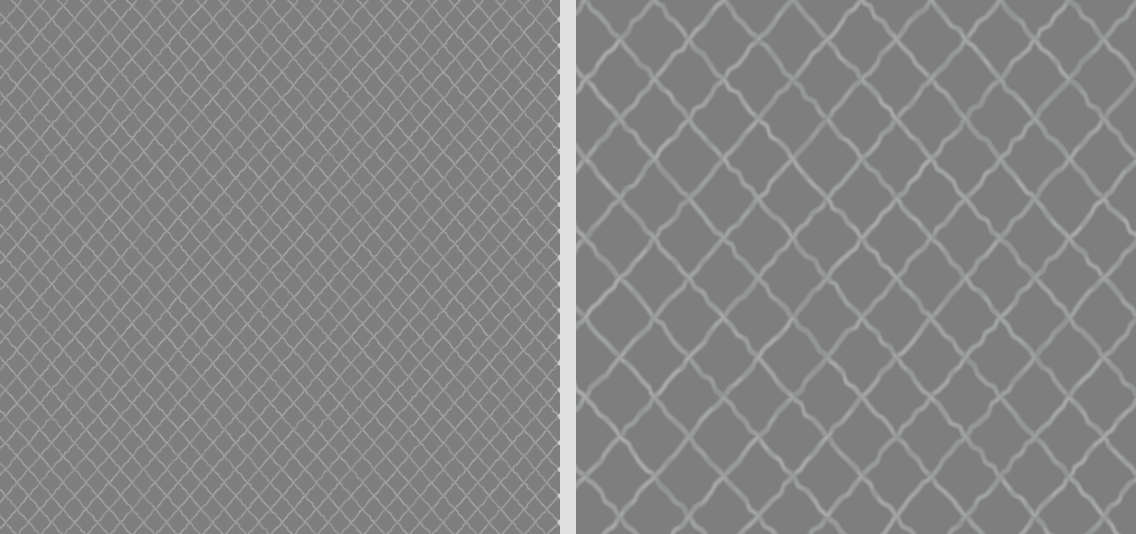
Left, the full canvas; right, a detail of the centre.
Write a WebGL 1 fragment shader that draws this pattern.

```glsl
precision highp float;

uniform vec2 u_resolution;

const vec2 REPEATS = vec2(24.3, 20.16);     // diamonds across and down
const vec2 NODE = vec2(0.5241, 0.4932);     // one crossing, as a share of the canvas
const vec2 WEAR_TILE = vec2(12.0, 10.0);    // diamonds before the wear recurs
const vec3 GROUND = vec3(0.494, 0.494, 0.494);
const vec3 HALO = vec3(0.56, 0.57, 0.57);
const vec3 CORE = vec3(0.66, 0.66, 0.66);
const vec3 GLINT = vec3(0.88);
const float HALO_HALF = 0.0020;             // half widths, in canvas heights
const float CORE_HALF = 0.0010;
const float WOBBLE = 0.0026;                // sideways wander, in canvas heights
const float BEADS = 5.0;                    // beads along one diamond side
const float FAINTEST_SIDE = 0.5;
const float FAINTEST_BEAD = 0.4;
const float GLINT_START = 0.996;            // right margin with bright crossings

float hash(vec2 p) {
  vec3 q = fract(vec3(p.xyx) * 0.1031);
  q += dot(q, q.yzx + 33.33);
  return fract((q.x + q.y) * q.z);
}

float beadNoise(float s, vec2 seed) {
  float k = floor(s);
  float f = smoothstep(0.0, 1.0, s - k);
  return mix(hash(seed + k * 7.3), hash(seed + (k + 1.0) * 7.3), f);
}

// Seed of a diamond side from its midpoint, wrapped to the wear tile
vec2 sideSeed(vec2 midpoint, float family) {
  vec2 quarter = floor(midpoint * 4.0 + 0.5);
  vec2 wrapped = floor(mod(quarter + 0.5, WEAR_TILE * 4.0));
  return wrapped + vec2(61.0, 113.0) * (family + 1.0);
}

// Halo and core coverage of one family of parallel threads
vec2 thread(float across, float along, float family, float density, float pixel) {
  float line = floor(across + 0.5);
  float side = floor(along) + 0.5;
  float t = fract(along);
  vec2 midpoint = 0.5 * mix(vec2(line + side, line - side),
                            vec2(side + line, side - line), family);
  vec2 seed = sideSeed(midpoint, family);

  // Wander fades out at the crossings so that the sides meet
  float bead = beadNoise(t * BEADS, seed);
  float wander = (beadNoise(t * BEADS, seed + 31.7) - 0.5) * WOBBLE;
  wander *= smoothstep(0.0, 0.2, t) * smoothstep(1.0, 0.8, t);
  float d = abs((across - line) / density + wander);

  float side_wear = mix(FAINTEST_SIDE, 1.0, hash(seed + 5.9));
  float bead_wear = mix(FAINTEST_BEAD, 1.0, smoothstep(0.15, 0.75, bead));
  float halo = clamp((HALO_HALF - d) / pixel + 0.5, 0.0, 1.0);
  float core = clamp((CORE_HALF - d) / pixel + 0.5, 0.0, 1.0);
  return vec2(halo * mix(0.7, 1.0, side_wear), core * side_wear * bead_wear);
}

void main() {
  vec2 uv = gl_FragCoord.xy / u_resolution;
  float aspect = u_resolution.x / u_resolution.y;
  float pixel = 1.0 / u_resolution.y;

  // Diagonal coordinates: threads lie on whole numbers
  vec2 cell = (uv - NODE) * REPEATS;
  float rising = cell.x - cell.y;
  float falling = cell.x + cell.y;
  float density = length(REPEATS / vec2(aspect, 1.0));

  vec2 cover = max(thread(falling, rising, 0.0, density, pixel),
                   thread(rising, falling, 1.0, density, pixel));

  vec3 color = mix(GROUND, HALO, cover.x);
  color = mix(color, CORE, cover.y);

  // Bright crossings along the right margin
  float margin = smoothstep(GLINT_START - 0.001, GLINT_START + 0.001, uv.x);
  color = mix(color, GLINT, margin * cover.x * 0.8);

  gl_FragColor = vec4(color, 1.0);
}
```
